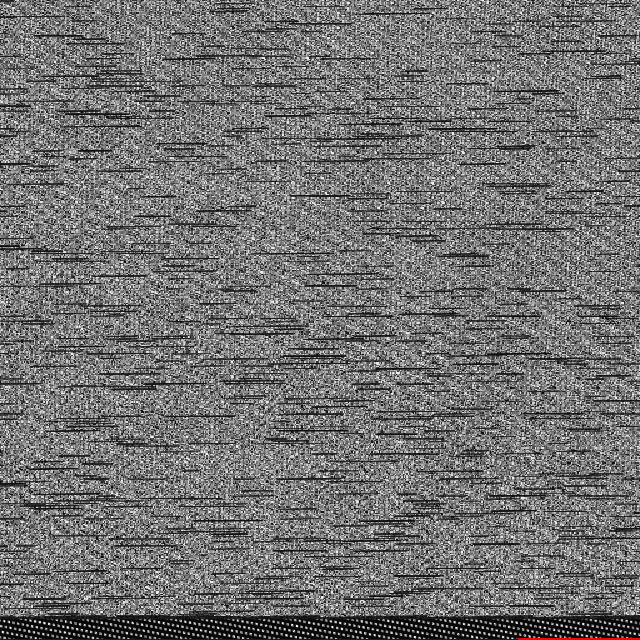
Reproduce this texture procedurally as a three.js fragment shader.

```glsl
// Fine monochrome static crossed by short, thin black scratches,
// above a black strip of dotted slanting lines with a red bar at its foot.
// Grain and scratches come from hashed cells, the strip from repeats.

varying vec2 vUv;

float hash(vec2 p) {
  return fract(sin(dot(p, vec2(127.1, 311.7))) * 43758.5453);
}

float valueNoise(vec2 p) {
  vec2 cell = floor(p);
  vec2 f = fract(p);
  f = f * f * (3.0 - 2.0 * f);
  float low = mix(hash(cell), hash(cell + vec2(1.0, 0.0)), f.x);
  float high = mix(hash(cell + vec2(0.0, 1.0)), hash(cell + 1.0), f.x);
  return mix(low, high, f.y);
}

// Two averaged hashes give a triangular spread of greys around the middle
float grain(vec2 uv) {
  vec2 cell = floor(uv * 512.0);
  return 0.5 * (hash(cell + 3.7) + hash(cell + 611.3));
}

// One layer of scratches: at most one slightly tilted dash in each wide cell
float scratches(vec2 uv, float columns, float rows, float seed) {
  float row = floor(uv.y * rows);
  float x = uv.x * columns + hash(vec2(row, seed)) * 7.0;
  vec2 cell = vec2(floor(x), row);
  vec2 f = vec2(fract(x), fract(uv.y * rows));

  // Dashes gather in loose clusters
  float cluster = valueNoise(vec2(cell.x * 0.7, row * 0.09) + seed);
  float present = step(hash(cell + seed), 0.02 + 0.21 * cluster);

  float halfLength = mix(0.2, 0.46, hash(cell + seed + 17.3));
  float tilt = mix(-0.1, 0.5, hash(cell + seed + 29.1));
  float centre = mix(0.3, 0.7, hash(cell + seed + 41.9)) + tilt * (f.x - 0.5);
  float along = 1.0 - smoothstep(halfLength - 0.03, halfLength, abs(f.x - 0.5));
  float across = 1.0 - smoothstep(0.15, 0.45, abs(f.y - centre));
  float strength = mix(0.7, 1.0, hash(cell + seed + 53.7));
  return present * along * across * strength;
}

// Dotted light lines falling gently to the right on black
float dottedStrip(vec2 uv) {
  float slant = (uv.y + 0.19 * uv.x) / 0.0088;
  float line = 1.0 - smoothstep(0.1, 0.32, abs(fract(slant) - 0.5));
  float dots = smoothstep(0.1, 0.4, abs(fract(uv.x / 0.0073 + 0.37 * floor(slant)) - 0.5));
  float flicker = 0.45 + 0.5 * hash(floor(uv * 512.0) + 83.0);
  return 0.03 + line * dots * flicker;
}

void main() {
  // Static with a faint drift of tone
  float tone = grain(vUv) + 0.03 * (valueNoise(vUv * vec2(5.0, 14.0)) - 0.5);
  float dark = max(scratches(vUv, 8.0, 256.0, 5.0), 0.9 * scratches(vUv, 13.0, 256.0, 71.0));
  tone = mix(tone, 0.05, dark);

  // Strip with a sawtooth upper edge and a black rim
  float edge = 0.036 + 0.003 * fract(vUv.x * 6.0);
  float rim = smoothstep(0.031, 0.034, vUv.y);
  float stripTone = mix(dottedStrip(vUv), 0.04 + 0.25 * grain(vUv) * grain(vUv + 0.3), rim);
  float inStrip = 1.0 - smoothstep(edge - 0.001, edge + 0.001, vUv.y);
  vec3 color = vec3(mix(tone, stripTone, inStrip));

  // Red bar: dim along the foot, bright at the right
  float bright = smoothstep(0.808, 0.811, vUv.x);
  vec3 red = mix(vec3(0.24, 0.05, 0.05), vec3(0.95, 0.02, 0.02), bright);
  float bar = 1.0 - smoothstep(0.0, 0.001, vUv.y - mix(0.0015, 0.003, bright));
  color = mix(color, red, bar);

  gl_FragColor = vec4(color, 1.0);
}
```
